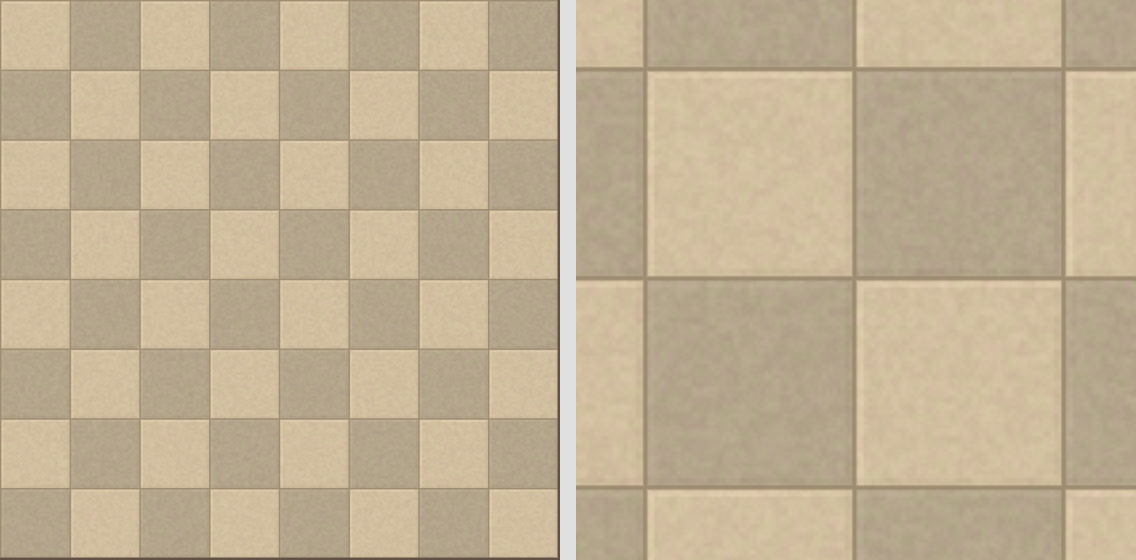
Left: the whole. Right: its middle third, enlarged.
Reproduce this pattern procedurally as a WebGL 2 fragment shader.

```glsl
#version 300 es
precision highp float;
// Eight by eight checkerboard of grainy sandstone tiles with bevelled joints.

#define TILES 8.0
#define PITCH 0.1245
#define ORIGIN 0.0010
#define JOINT_HALF_WIDTH 0.0013
#define JOINT_OPACITY 0.82
#define BEVEL_OFFSET 0.0039
#define BEVEL_WIDTH 0.0016
#define BEVEL_LIGHT 0.040
#define BEVEL_SHADE 0.018
#define GRAIN_SCALE 210.0
#define GRAIN_CONTRAST 0.060
#define TINT_CONTRAST 1.5

uniform vec2 u_resolution;
out vec4 fragColor;

const vec3 LIGHT_STONE = vec3(0.820, 0.746, 0.624);
const vec3 DARK_STONE = vec3(0.704, 0.646, 0.545);
const vec3 JOINT_COLOR = vec3(0.590, 0.520, 0.415);
const vec3 BORDER_COLOR = vec3(0.380, 0.320, 0.270);
const vec3 PINK_SHIFT = vec3(0.008, -0.024, 0.014);

// Integer hash of a lattice point, returned in 0..1.
float hash(ivec2 cell, uint seed) {
    uint h = uint(cell.x) * 1597u + uint(cell.y) * 51749u + seed * 7919u;
    h = h * 747796u + 28917u;
    h = (h ^ (h >> 15)) * 73244u + (h >> 7);
    h = (h ^ (h >> 13)) * 40503u;
    h ^= h >> 16;
    return float(h & 65535u) / 65535.0;
}

// Smooth value noise centred on zero.
float valueNoise(vec2 p, uint seed) {
    ivec2 cell = ivec2(floor(p));
    vec2 t = fract(p);
    t = t * t * (3.0 - 2.0 * t);
    float bottom = mix(hash(cell, seed), hash(cell + ivec2(1, 0), seed), t.x);
    float top = mix(hash(cell + ivec2(0, 1), seed), hash(cell + ivec2(1, 1), seed), t.x);
    return mix(bottom, top, t.y) - 0.5;
}

// Soft line of the given half width around distance zero.
float line(float dist, float halfWidth, float softness) {
    return 1.0 - smoothstep(halfWidth - softness, halfWidth + softness, abs(dist));
}

void main() {
    vec2 uv = gl_FragCoord.xy / u_resolution;
    float softness = max(0.75 / min(u_resolution.x, u_resolution.y), 0.0008);

    // Tile grid, counted from the upper left corner.
    vec2 p = vec2(uv.x, 1.0 - uv.y);
    vec2 grid = (p - ORIGIN) / PITCH;
    vec2 cell = floor(grid);
    vec2 fromStart = (grid - cell) * PITCH;
    vec2 toEnd = PITCH - fromStart;
    vec2 edge = min(fromStart, toEnd);

    // Alternating stones with softened boundaries.
    vec2 side = (1.0 - 2.0 * mod(cell, 2.0)) * clamp(edge / softness, 0.0, 1.0);
    float lightness = 0.5 + 0.5 * side.x * side.y;
    vec3 color = mix(DARK_STONE, LIGHT_STONE, lightness);

    // Fine grain in brightness, plus a pink to olive tint.
    vec2 grainPoint = p * GRAIN_SCALE;
    float grain = 0.6 * valueNoise(grainPoint, 1u) + 0.4 * valueNoise(grainPoint * 2.1, 2u);
    float tint = 0.7 * valueNoise(grainPoint * 0.9, 3u) + 0.3 * valueNoise(grainPoint * 1.9, 4u);
    color += grain * GRAIN_CONTRAST + tint * TINT_CONTRAST * PINK_SHIFT;

    // Bevel: lit upper and left edges, faintly shaded opposite edges.
    float lit = line(min(fromStart.x, fromStart.y) - BEVEL_OFFSET, BEVEL_WIDTH, softness);
    float shaded = line(min(toEnd.x, toEnd.y) - BEVEL_OFFSET, BEVEL_WIDTH, softness);
    color += lit * BEVEL_LIGHT * mix(0.45, 1.0, lightness) - shaded * BEVEL_SHADE;

    // Joints between the tiles.
    float joint = line(min(edge.x, edge.y), JOINT_HALF_WIDTH, softness);
    color = mix(color, JOINT_COLOR, joint * JOINT_OPACITY);

    // Dark border along the right and lower sides.
    float borderStart = ORIGIN + TILES * PITCH - JOINT_HALF_WIDTH;
    float border = smoothstep(borderStart - softness, borderStart + softness, max(p.x, p.y));
    color = mix(color, BORDER_COLOR, border);

    fragColor = vec4(clamp(color, 0.0, 1.0), 1.0);
}
```
